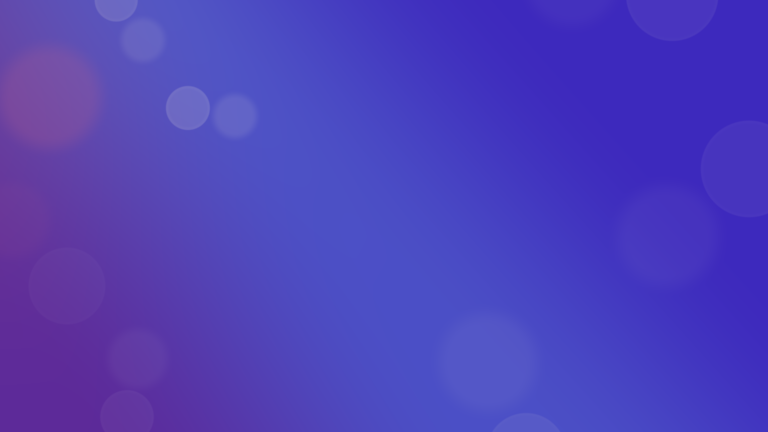
Write a Shadertoy shader that draws this background.

```glsl
// A diagonal sweep from violet through blue to indigo, under pale bokeh discs.
// Two smooth ramps and a corner glow make the backdrop; loops lay crisp and
// blurred circles over it. Lengths are in units of the canvas height.

#define VIOLET vec3(0.36, 0.16, 0.60)
#define BLUE   vec3(0.295, 0.31, 0.775)
#define INDIGO vec3(0.24, 0.16, 0.74)
#define WARMTH vec3(0.06, 0.06, -0.01)
#define PALE   vec3(0.80, 0.78, 0.84)
#define ROSE   vec3(0.75, 0.38, 0.55)
#define BLUR   0.24
#define RIM    0.18

// Each spot holds centre x, centre y, radius and opacity.
const vec4 crispSpots[7] = vec4[7](
    vec4(0.269, 1.000, 0.050, 0.17), vec4(0.435, 0.750, 0.051, 0.20),
    vec4(0.155, 0.338, 0.089, 0.035), vec4(0.294, 0.035, 0.062, 0.06),
    vec4(1.218, -0.049, 0.093, 0.09), vec4(1.556, 1.012, 0.107, 0.08),
    vec4(1.734, 0.609, 0.112, 0.07));

const vec4 blurredSpots[6] = vec4[6](
    vec4(0.331, 0.907, 0.050, 0.13), vec4(0.544, 0.731, 0.050, 0.15),
    vec4(0.319, 0.169, 0.068, 0.06), vec4(1.130, 0.162, 0.112, 0.07),
    vec4(1.546, 0.454, 0.116, 0.06), vec4(1.324, 1.046, 0.105, 0.05));

const vec4 roseSpots[2] = vec4[2](
    vec4(0.116, 0.775, 0.117, 0.22), vec4(0.030, 0.490, 0.085, 0.06));

// Opacity of a disc whose border fades over plus or minus edge.
float disc(vec2 p, vec4 spot, float edge) {
    float d = length(p - spot.xy) - spot.z;
    return spot.w * (1.0 - smoothstep(-edge, edge, d));
}

// A crisp disc with a slightly brighter rim.
float rimmedDisc(vec2 p, vec4 spot, float pixel) {
    float d = length(p - spot.xy) - spot.z;
    float rim = 1.0 - smoothstep(0.0, 0.004 + pixel, abs(d + 0.003));
    return disc(p, spot, pixel) * (1.0 + RIM * rim);
}

vec3 backdrop(vec2 p) {
    float toBlue = smoothstep(-0.95, -0.05, p.x + 0.62 * p.y - 1.13);
    float toIndigo = smoothstep(1.25, 2.10, p.x + 0.90 * p.y);
    vec3 color = mix(mix(VIOLET, BLUE, toBlue), INDIGO, toIndigo);

    // Warm light from the upper left
    vec2 fromGlow = p - vec2(0.0, 0.85);
    return color + WARMTH * exp(-4.0 * dot(fromGlow, fromGlow));
}

void mainImage(out vec4 fragColor, in vec2 fragCoord) {
    vec2 p = fragCoord / iResolution.y;
    float pixel = 1.0 / iResolution.y;
    vec3 color = backdrop(p);

    // Bokeh, from the farthest to the nearest
    for (int i = 0; i < 2; i++) {
        vec4 spot = roseSpots[i];
        color = mix(color, ROSE, disc(p, spot, BLUR * spot.z));
    }
    for (int i = 0; i < 6; i++) {
        vec4 spot = blurredSpots[i];
        color = mix(color, PALE, disc(p, spot, BLUR * spot.z));
    }
    for (int i = 0; i < 7; i++) {
        color = mix(color, PALE, rimmedDisc(p, crispSpots[i], pixel));
    }

    fragColor = vec4(color, 1.0);
}
```
